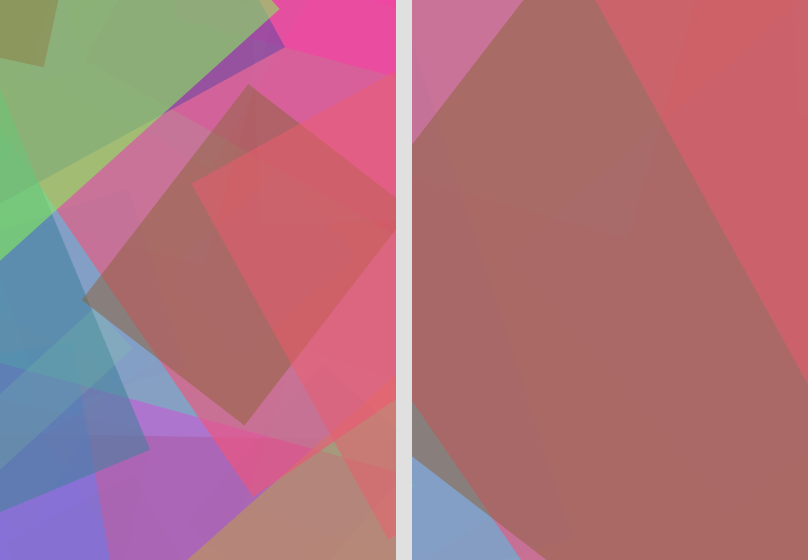
Left, the full canvas; right, a detail of the centre.
A Shadertoy shader for this background:

```glsl
// Large translucent paper sheets, turned at many angles and overlapping.
// Each sheet is a rotated box distance blended over the layers below it;
// a hashed loop adds faint extra sheets for subtle tonal shifts.

float hash(float n) {
    n = fract(n * 0.1031);
    n *= n + 33.33;
    return fract(n * (n + n));
}

// Signed distance to a box centred on the origin
float boxDistance(vec2 p, vec2 halfSize) {
    vec2 d = abs(p) - halfSize;
    return length(max(d, 0.0)) + min(max(d.x, d.y), 0.0);
}

// Blends one rotated sheet over the colour; tint.a is its opacity
void sheet(inout vec3 col, vec2 p, vec2 centre, vec2 halfSize, float angle, vec4 tint) {
    float c = cos(angle), s = sin(angle);
    vec2 q = p - centre;
    q = vec2(c * q.x + s * q.y, c * q.y - s * q.x);
    float edge = 0.7 / iResolution.y;
    float cover = 1.0 - smoothstep(-edge, edge, boxDistance(q, halfSize));
    col = mix(col, tint.rgb, tint.a * cover);
}

void mainImage(out vec4 fragColor, in vec2 fragCoord) {
    vec2 p = fragCoord / iResolution.y;
    vec3 col = vec3(0.68, 0.46, 0.82);

    // Cool sheets at the back: mauve, violet, sky
    sheet(col, p, vec2(0.35, 0.0), vec2(0.6, 0.22), -0.018, vec4(0.67, 0.36, 0.66, 0.6));
    sheet(col, p, vec2(0.022, 0.128), vec2(0.15, 0.24), 0.172, vec4(0.45, 0.47, 0.92, 0.65));
    sheet(col, p, vec2(0.458, 0.641), vec2(0.7, 0.4), -0.268, vec4(0.41, 0.75, 0.75, 0.6));

    // Orchid, tan, rose and hot pink
    sheet(col, p, vec2(0.618, 0.928), vec2(0.39, 0.26), -0.513, vec4(0.8, 0.25, 0.84, 0.5));
    sheet(col, p, vec2(0.686, -0.022), vec2(0.27, 0.25), 0.726, vec4(0.74, 0.62, 0.3, 0.6));
    sheet(col, p, vec2(0.521, 0.76), vec2(0.423, 0.495), 0.601, vec4(0.97, 0.32, 0.46, 0.6));
    sheet(col, p, vec2(0.638, 1.036), vec2(0.3, 0.15), -0.263, vec4(1.0, 0.2, 0.65, 0.5));

    // Purple, teal and its pale band, green, olive
    sheet(col, p, vec2(0.048, 0.997), vec2(0.365, 0.293), 0.502, vec4(0.42, 0.25, 0.64, 0.6));
    sheet(col, p, vec2(-0.105, 0.5), vec2(0.228, 0.423), 0.394, vec4(0.25, 0.51, 0.62, 0.6));
    sheet(col, p, vec2(0.078, 0.3), vec2(0.17, 0.05), 0.74, vec4(0.5, 0.85, 0.6, 0.18));
    sheet(col, p, vec2(0.01, 0.982), vec2(0.365, 0.326), 0.733, vec4(0.53, 0.94, 0.35, 0.6));
    sheet(col, p, vec2(0.017, 0.975), vec2(0.08), -0.215, vec4(0.55, 0.48, 0.25, 0.5));

    // Brown and red in front
    sheet(col, p, vec2(0.44, 0.545), vec2(0.1835, 0.2435), -0.657, vec4(0.55, 0.38, 0.21, 0.52));
    sheet(col, p, vec2(0.774, 0.496), vec2(0.293, 0.363), 0.505, vec4(0.94, 0.35, 0.42, 0.5));

    // Faint scattered sheets
    for (float i = 1.0; i <= 12.0; i++) {
        vec2 centre = vec2(0.71 * hash(i * 7.3), hash(i * 13.7 + 2.0));
        vec2 halfSize = 0.08 + 0.17 * vec2(hash(i * 5.1 + 4.0), hash(i * 9.7 + 8.0));
        vec3 hue = vec3(hash(i * 3.9 + 1.0), hash(i * 6.7 + 5.0), hash(i * 8.3 + 9.0));
        sheet(col, p, centre, halfSize, 3.14 * hash(i * 11.9 + 6.0),
              vec4(mix(vec3(0.65, 0.46, 0.55), hue, 0.4), 0.035));
    }

    fragColor = vec4(col, 1.0);
}
```
